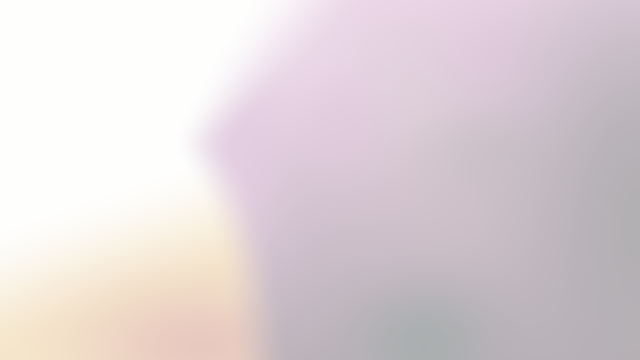
This background is drawn by a Shadertoy shader. Its source:

```glsl
// Soft out-of-focus backdrop: warm white light on the left meets a lilac-grey haze.
// A smooth curved boundary joins two gradients, each tinted by elliptical
// Gaussian glows. Lengths are in canvas heights.

const vec3 WHITE      = vec3(0.996, 0.996, 0.992);
const vec3 CREAM      = vec3(0.965, 0.910, 0.800);
const vec3 PEACH      = vec3(0.905, 0.775, 0.745);
const vec3 HAZE_TOP   = vec3(0.920, 0.835, 0.905);
const vec3 HAZE_BASE  = vec3(0.740, 0.702, 0.732);
const vec3 PALE_PINK  = vec3(0.930, 0.860, 0.920);
const vec3 LILAC      = vec3(0.885, 0.790, 0.875);
const vec3 RIM_LILAC  = vec3(0.895, 0.808, 0.890);
const vec3 PEARL      = vec3(0.880, 0.830, 0.855);
const vec3 ROSE_GREY  = vec3(0.820, 0.760, 0.785);
const vec3 WARM_GREY  = vec3(0.790, 0.755, 0.770);
const vec3 COOL_GREY  = vec3(0.695, 0.685, 0.698);
const vec3 TEAL_GREY  = vec3(0.655, 0.680, 0.680);

const vec2  EDGE_TIP    = vec2(0.555, 0.60); // leftmost reach of the haze
const float UPPER_SLOPE = 0.80;
const float LOWER_REACH = 0.20;
const float LOWER_DECAY = 4.0;
const float TIP_ROUND   = 0.06;
const float SOFT_LOW    = 0.085;             // edge half-width below the tip
const float SOFT_HIGH   = 0.17;              // edge half-width at the top
const float CREAM_TILT  = 0.35;
const float CREAM_RISE  = 0.38;

// Tints a colour by an elliptical Gaussian.
vec3 glow(vec3 base, vec3 tint, vec2 p, vec2 center, vec2 radius, float strength) {
    vec2 q = (p - center) / radius;
    return mix(base, tint, strength * exp(-dot(q, q)));
}

// Horizontal position of the boundary at height y, rounded at its tip.
float edgeX(float y) {
    float h = y - EDGE_TIP.y;
    float upper = UPPER_SLOPE * h;
    float lower = LOWER_REACH * (1.0 - exp(LOWER_DECAY * h));
    float gap = upper - lower;
    float roundMax = 0.5 * (upper + lower + sqrt(gap * gap + TIP_ROUND * TIP_ROUND));
    return EDGE_TIP.x + roundMax - 0.3 * TIP_ROUND;
}

// White light, warming to cream and peach toward the bottom.
vec3 warmLight(vec2 p) {
    float height = p.y - CREAM_TILT * p.x;
    vec3 color = mix(CREAM, WHITE, smoothstep(0.0, CREAM_RISE, height));
    return glow(color, PEACH, p, vec2(0.56, 0.04), vec2(0.33, 0.17), 0.9);
}

// Lilac haze, fading to grey downward and to the right.
vec3 lilacHaze(vec2 p) {
    vec3 color = mix(HAZE_BASE, HAZE_TOP, p.y);
    color = glow(color, PALE_PINK, p, vec2(0.83, 0.82), vec2(0.27, 0.20), 0.8);
    color = glow(color, RIM_LILAC, p, vec2(0.65, 0.54), vec2(0.15, 0.30), 0.85);
    color = glow(color, PEARL,     p, vec2(1.16, 0.72), vec2(0.16, 0.20), 0.65);
    color = glow(color, LILAC,     p, vec2(0.95, 0.66), vec2(0.13, 0.16), 0.65);
    color = glow(color, LILAC,     p, vec2(1.39, 0.82), vec2(0.20, 0.15), 0.6);
    color = glow(color, ROSE_GREY, p, vec2(1.30, 0.42), vec2(0.25, 0.20), 0.5);
    color = glow(color, WARM_GREY, p, vec2(1.34, 0.58), vec2(0.18, 0.11), 0.5);
    color = glow(color, COOL_GREY, p, vec2(1.78, 0.40), vec2(0.32, 0.62), 0.95);
    return glow(color, TEAL_GREY,  p, vec2(1.18, 0.05), vec2(0.20, 0.16), 0.85);
}

void mainImage(out vec4 fragColor, in vec2 fragCoord) {
    vec2 p = fragCoord / iResolution.y;
    p.x += 0.5 * (16.0 / 9.0 - iResolution.x / iResolution.y); // keep centred

    // Blend the two fields across the soft boundary.
    float softness = mix(SOFT_LOW, SOFT_HIGH, smoothstep(0.55, 1.0, p.y));
    float haze = smoothstep(-softness, softness, p.x - edgeX(p.y));
    fragColor = vec4(mix(warmLight(p), lilacHaze(p), haze), 1.0);
}
```
